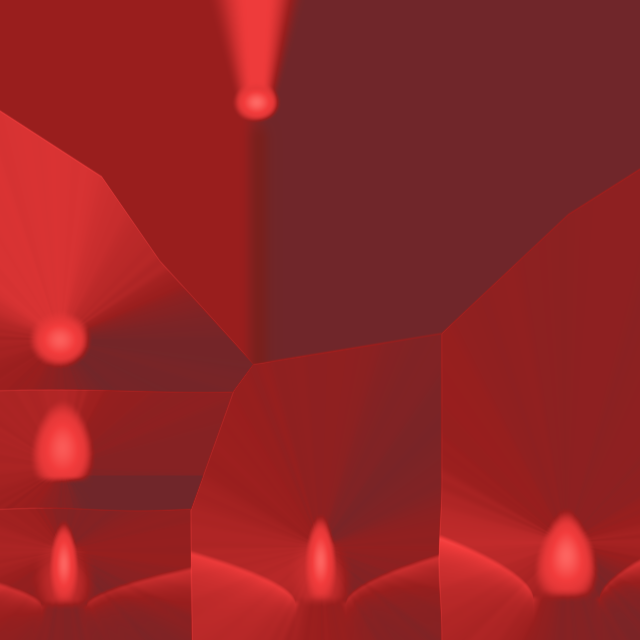
Reproduce this background procedurally as a Shadertoy shader.

```glsl
// Draws six crimson facets with fanned shading, soft glowing buds and curved wings.

const float TAU = 6.2831853;

float hash(float n) { return fract(sin(n * 127.1) * 43758.55); }

float noise(float x) {
    float i = floor(x);
    return mix(hash(i), hash(i + 1.0), smoothstep(0.0, 1.0, x - i));
}

// Anti-aliased step over about one pixel
float edge(float d) {
    float px = 1.0 / iResolution.y;
    return smoothstep(-0.7 * px, 0.7 * px, d);
}

// Tone scale: 0 maroon, 1 deep red, 2 crimson, 3 bright, 4 glow
vec3 palette(float t) {
    vec3 c = mix(vec3(0.44, 0.15, 0.163), vec3(0.60, 0.118, 0.115), clamp(t, 0.0, 1.0));
    c = mix(c, vec3(0.79, 0.18, 0.18), clamp(t - 1.0, 0.0, 1.0));
    c = mix(c, vec3(0.95, 0.235, 0.235), clamp(t - 2.0, 0.0, 1.0));
    return mix(c, vec3(1.0, 0.43, 0.41), clamp(t - 3.0, 0.0, 1.0));
}

// Angular shading: upper = E, NE, N, NW; lower = W, SW, S, SE
float fan(vec2 d, vec4 upper, vec4 lower) {
    float k = fract(atan(d.y, d.x) / TAU) * 8.0;
    int i = int(k) % 8;
    int j = (i + 1) % 8;
    float a = i < 4 ? upper[i] : lower[i - 4];
    float b = j < 4 ? upper[j] : lower[j - 4];
    float rays = noise(atan(d.x, d.y) * 16.0 + upper.x * 31.0) - 0.5;
    return mix(a, b, smoothstep(0.0, 1.0, fract(k))) + 0.16 * rays;
}

// Soft bud, wider at its foot when taper is positive
float bud(float t, vec2 d, vec2 radius, float taper, float peak) {
    vec2 q = d / radius;
    q.x /= 1.0 - taper * clamp(q.y, -1.0, 1.0);
    float r = length(q);
    float body = mix(2.7, peak, smoothstep(0.85, 0.0, r));
    return mix(t, body, smoothstep(1.15, 0.7, r));
}

// Bright band below a curve rising to both sides of the foot
float wings(vec2 d, float inner, float outer, float rise) {
    float s = clamp((abs(d.x) - inner) / (outer - inner), 0.0, 1.0);
    float depth = rise * pow(s, 0.6) - d.y;
    float band = smoothstep(-0.004, 0.006, depth) * exp(-max(depth, 0.0) / (0.016 + 0.022 * s));
    return band * smoothstep(inner - 0.015, inner + 0.012, abs(d.x));
}

// Part of a piecewise line between two points
float rise(float x, vec2 a, vec2 b) {
    return (b.y - a.y) * clamp((x - a.x) / (b.x - a.x), 0.0, 1.0);
}

float ridge(float x) {
    vec2 valley = vec2(0.396, 0.431), peak = vec2(0.690, 0.479);
    float y = 0.827 + rise(x, vec2(0.0, 0.827), vec2(0.159, 0.724));
    y += rise(x, vec2(0.159, 0.724), vec2(0.25, 0.592));
    y += rise(x, vec2(0.25, 0.592), valley) + rise(x, valley, peak);
    return y + rise(x, peak, vec2(0.888, 0.665)) + rise(x, vec2(0.888, 0.665), vec2(1.0, 0.736));
}

float leftWall(float y) {
    float x = 0.300 + rise(y, vec2(0.0, 0.300), vec2(0.202, 0.298));
    x += rise(y, vec2(0.202, 0.298), vec2(0.389, 0.365));
    return x + rise(y, vec2(0.389, 0.365), vec2(0.431, 0.396));
}

float topFacet(vec2 p) {
    vec2 d = p - vec2(0.401, 0.84);
    float t = 1.0 - smoothstep(-0.025, 0.022, d.x);
    float width = mix(0.033, 0.078, clamp(d.y / 0.16, 0.0, 1.0));
    float plume = smoothstep(1.0, 0.2, abs(d.x) / width) * smoothstep(-0.03, 0.01, d.y);
    t = mix(t, 2.9, plume);
    return bud(t, d, vec2(0.034, 0.029), 0.0, 3.9);
}

float leftFacet(vec2 p) {
    vec2 d = p - vec2(0.094, 0.469);
    float t = fan(d, vec4(0.15, 1.6, 2.4, 2.3), vec4(1.3, 1.0, 0.6, 0.1));
    return bud(t, d, vec2(0.045, 0.041), 0.0, 3.7);
}

float bandFacet(vec2 p) {
    float t = fan(p - vec2(0.098, 0.27), vec4(0.5, 0.8, 1.5, 1.4), vec4(1.3, 1.0, 0.5, 0.0));
    t *= 1.0 - edge(0.257 - p.y) * smoothstep(0.10, 0.15, p.x);
    float lit = bud(t, p - vec2(0.098, 0.300), vec2(0.045, 0.068), 0.18, 3.6);
    return mix(t, lit, smoothstep(0.243, 0.258, p.y));
}

// Lower facet: fan, wings, halo and bud above a shared foot
float lowerFacet(vec2 d, vec4 upper, vec4 lower, vec2 radius, float taper, vec3 wing) {
    float t = fan(d - vec2(0.0, 0.085), upper, lower);
    t += 1.5 * wings(d, wing.x, wing.y, wing.z);
    float halo = length((d - vec2(0.0, 0.035)) / vec2(0.05, 0.07));
    t = mix(t, 2.1, 0.75 * smoothstep(1.1, 0.4, halo) * smoothstep(-0.01, 0.01, d.y));
    float lit = bud(t, d - vec2(0.0, 0.064), radius, taper, 3.8);
    return mix(t, lit, smoothstep(-0.002, 0.014, d.y));
}

void mainImage(out vec4 fragColor, in vec2 fragCoord) {
    vec2 p = fragCoord / iResolution.xy;
    float wall = p.x - leftWall(p.y);
    float rightWall = p.x - 0.690 + 0.004 * smoothstep(0.12, 0.0, abs(p.y - 0.125));
    float top = (p.y - ridge(p.x)) * 0.7;
    float shelfLow = p.y - 0.204 - 0.002 * sin(p.x * 22.0);
    float shelfHigh = p.y - 0.389 - 0.002 * cos(p.x * 14.0 - 1.3);

    // Facet tones, layered from the lower left upward
    float t = lowerFacet(p - vec2(0.100, 0.055), vec4(0.9, 0.5, 0.5, 1.1),
        vec4(1.4, 0.8, 0.5, 0.3), vec2(0.021, 0.062), 0.15, vec3(0.035, 0.20, 0.058));
    t = mix(t, bandFacet(p), edge(shelfLow));
    t = mix(t, leftFacet(p), edge(shelfHigh));
    float middle = lowerFacet(p - vec2(0.501, 0.060), vec4(0.8, 0.25, 0.75, 1.05),
        vec4(1.5, 1.6, 1.0, 0.4), vec2(0.023, 0.066), 0.15, vec3(0.040, 0.203, 0.078));
    t = mix(t, middle, edge(wall));
    float right = lowerFacet(p - vec2(0.885, 0.067), vec4(1.2, 0.7, 0.7, 0.95),
        vec4(1.8, 1.4, 0.5, 0.3), vec2(0.043, 0.068), 0.35, vec3(0.052, 0.195, 0.095));
    t = mix(t, right, edge(rightWall));
    t = mix(t, topFacet(p), edge(top));

    // Thin lit seams between facets
    float walls = min(abs(wall), abs(rightWall));
    float shelves = wall < 0.0 ? min(abs(shelfLow), abs(shelfHigh)) : 1.0;
    float seam = min(abs(top), top < 0.0 ? min(walls, shelves) : 1.0);
    t += 0.5 * (1.0 - smoothstep(0.0, 0.0022, seam));

    // Brown shadow along the crease under the top bud
    float crease = exp(-pow((p.x - 0.405) / 0.016, 2.0)) * smoothstep(0.82, 0.78, p.y) * edge(top);
    vec3 color = mix(palette(t), vec3(0.47, 0.12, 0.10), 0.75 * crease);
    fragColor = vec4(color, 1.0);
}
```
